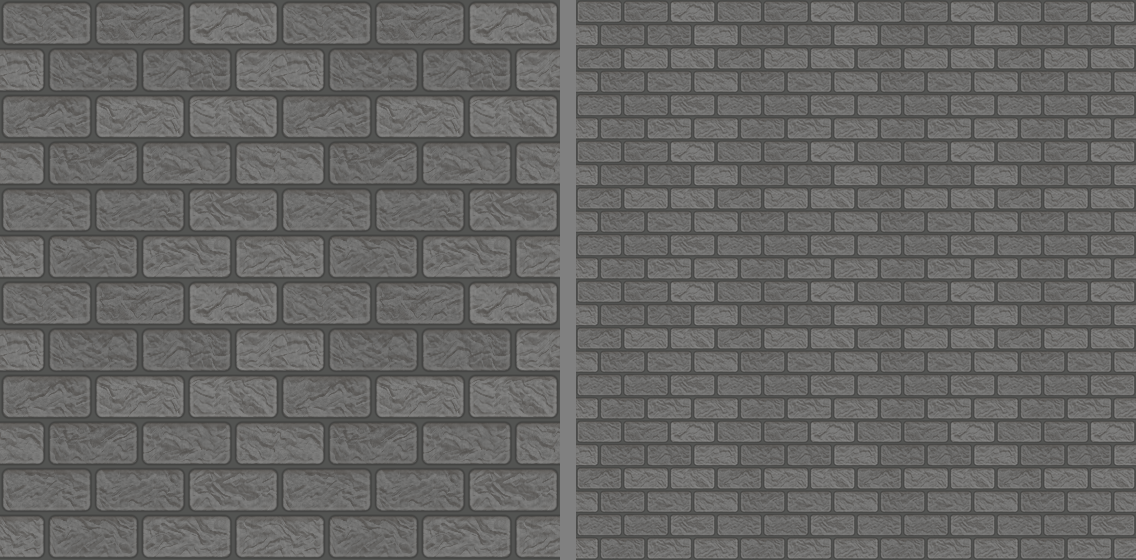
Left: one tile. Right: repeated 2 by 2.
Write a WebGL 1 fragment shader that draws this texture.

```glsl
precision highp float;
// Running-bond wall of rough grey split-stone bricks with recessed mortar.
uniform vec2 u_resolution;

const vec2 BRICKS = vec2(6.0, 12.0);      // bricks across, rows down
const vec2 VARIANTS = vec2(3.0, 6.0);     // block of distinct bricks that recurs
const vec2 HALF_SIZE = vec2(0.945, 0.45); // brick half size, in row heights
const float CORNER = 0.14;
const vec2 LIGHT = vec2(-0.35, -0.94);

const vec3 STONE = vec3(0.442, 0.441, 0.437);
const vec3 CREVICE = vec3(0.265, 0.247, 0.230);
const vec3 RIM = vec3(0.515, 0.512, 0.505);
const vec3 MORTAR = vec3(0.325, 0.328, 0.322);
const vec3 MORTAR_SHADE = vec3(0.262, 0.262, 0.256);

vec3 hash3(vec2 p) {
  vec3 k = vec3(dot(p, vec2(127.1, 311.7)), dot(p, vec2(269.5, 183.3)), dot(p, vec2(419.2, 371.9)));
  return fract(sin(k) * 4375.85);
}

float valueNoise(vec2 p) {
  vec2 i = floor(p), f = fract(p);
  f = f * f * (3.0 - 2.0 * f);
  float low = mix(hash3(i).x, hash3(i + vec2(1.0, 0.0)).x, f.x);
  float high = mix(hash3(i + vec2(0.0, 1.0)).x, hash3(i + 1.0).x, f.x);
  return mix(low, high, f.y);
}

float roundedBox(vec2 p, vec2 halfSize, float radius) {
  vec2 a = abs(p) - halfSize + radius;
  return length(max(a, 0.0)) + min(max(a.x, a.y), 0.0) - radius;
}

// Smooth cellular noise: every cell is a tilted, slightly hollow chip.
float chips(vec2 p, float sharpness) {
  vec2 base = floor(p);
  float total = 0.0, weights = 0.0001;
  for (int j = -1; j <= 1; j++) {
    for (int i = -1; i <= 1; i++) {
      vec2 cell = base + vec2(float(i), float(j));
      vec3 rnd = hash3(cell);
      vec2 r = p - cell - 0.1 - 0.8 * rnd.xy;
      vec2 tilt = hash3(cell + 51.3).xy - 0.5;
      float d2 = dot(r, r);
      float w = exp(-sharpness * d2);
      total += w * (0.25 * (rnd.z - 0.5) + 0.8 * dot(r, tilt) + 0.25 * d2);
      weights += w;
    }
  }
  return total / weights;
}

// Height of the split face: bent chips at three scales.
float relief(vec2 p, vec3 seed) {
  vec2 bend = 0.17 * sin(p.yx * vec2(5.3, 3.7) + seed.xy * 6.28)
            + 0.06 * sin(p.yx * vec2(12.1, 9.4) + seed.yz * 6.28)
            + 0.02 * sin(p.yx * vec2(31.0, 27.0) + seed.zx * 6.28);
  vec2 q = p + bend;
  float rough = smoothstep(-0.6, 0.8, sin(q.x * 4.1 + seed.x * 9.0) * sin(q.y * 5.2 + seed.z * 9.0));
  vec2 offset = floor(seed.xy * 40.0);
  float h = chips(q * vec2(1.3, 1.7) + offset, 45.0) / 1.5;
  h += chips(q * vec2(2.9, 3.8) + bend * 2.0 + offset.yx, 35.0) / 3.6;
  h += rough * chips(q * vec2(6.5, 8.5) - bend * 3.0 + offset, 22.0) / 8.0;
  return h;
}

vec3 stoneFace(vec2 p, float depth, vec3 seed) {
  const float STEP = 0.035;
  float height = relief(p, seed);
  float slope = (height - relief(p + LIGHT * STEP, seed)) / STEP;
  float shade = slope / (0.8 + abs(slope));
  float tone = mix(0.93, 1.05, seed.z);
  vec3 col = STONE * tone + 0.055 * max(shade, 0.0);
  col = mix(col, CREVICE, 0.62 * max(-shade, 0.0));

  // Fine sandy grain.
  float grain = valueNoise(p * 23.0 + seed.xy * 90.0) + 0.6 * valueNoise(p * 47.0 + seed.yz * 90.0);
  col += 0.055 * (grain - 0.8);

  // Uneven brown shadow under the top edge, pale rim elsewhere.
  float topDist = HALF_SIZE.y - p.y + 0.25 * height;
  col = mix(col, CREVICE * 1.12, 0.55 * (1.0 - smoothstep(0.03, 0.15, topDist)));
  float rim = smoothstep(0.015, 0.045, depth) * (1.0 - smoothstep(0.045, 0.11, depth));
  float lower = 1.0 - smoothstep(0.2, 0.45, p.y);
  col = mix(col, RIM * tone, rim * mix(0.22, 0.6, lower));
  return mix(MORTAR_SHADE, col, smoothstep(-0.01, 0.035, depth));
}

void main() {
  vec2 p = gl_FragCoord.xy / u_resolution * BRICKS;
  p.x += 0.5 * (1.0 - mod(floor(p.y), 2.0));
  vec2 id = mod(floor(p), VARIANTS);
  vec2 local = (fract(p) - 0.5) * vec2(2.0, 1.0);
  vec3 seed = hash3(id + 7.0);
  float d = roundedBox(local, HALF_SIZE, CORNER);
  float pixel = BRICKS.y / u_resolution.y;

  vec3 mortar = mix(MORTAR_SHADE, MORTAR, smoothstep(0.0, 0.045, d));
  vec3 stone = stoneFace(local, -d, seed);
  vec3 col = mix(stone, mortar, smoothstep(-0.5 * pixel, 0.5 * pixel, d));
  gl_FragColor = vec4(col, 1.0);
}
```
